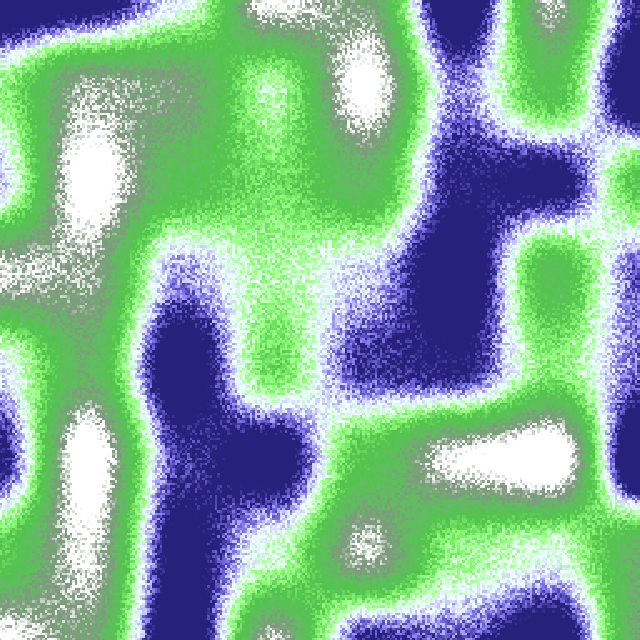
Give the GLSL for this pattern, as a WebGL 1 fragment shader.

```glsl
precision highp float;
// Soft islands of navy, green and white, like a grainy contour map.
// Smooth value noise on a coarse lattice is jittered per small square grain,
// then coloured by a ramp from navy through mint and green to grey and white.

uniform vec2 u_resolution;

// Uniform random value per grain.
float grainHash(vec2 cell) {
  vec3 q = fract(cell.xyx * 0.1031);
  q += dot(q, q.yzx + 33.33);
  return fract((q.x + q.y) * q.z);
}

// Cubing modulo 71 permutes the residues, so lattice heights spread evenly.
float latticeHeight(vec2 node) {
  float index = floor(mod(node.x + 30.0 * node.y + 4.5, 71.0));
  return floor(mod(index * index * index + 0.5, 71.0)) / 70.0;
}

float valueNoise(vec2 p) {
  vec2 node = floor(p);
  vec2 t = smoothstep(0.0, 1.0, p - node);
  float bottom = mix(latticeHeight(node), latticeHeight(node + vec2(1.0, 0.0)), t.x);
  float top = mix(latticeHeight(node + vec2(0.0, 1.0)), latticeHeight(node + 1.0), t.x);
  return mix(bottom, top, t.y);
}

// Linear step from one colour to the next between two heights.
vec3 blend(vec3 from, vec3 to, float low, float high, float h) {
  return mix(from, to, clamp((h - low) / (high - low), 0.0, 1.0));
}

vec3 heightColour(float h) {
  vec3 navy = vec3(0.15, 0.13, 0.48);
  vec3 violet = vec3(0.47, 0.43, 0.90);
  vec3 lavender = vec3(0.78, 0.78, 1.0);
  vec3 mint = vec3(0.94, 1.0, 1.0);
  vec3 lime = vec3(0.58, 1.0, 0.49);
  vec3 green = vec3(0.32, 0.77, 0.30);
  vec3 moss = vec3(0.38, 0.74, 0.38);
  vec3 grey = vec3(0.50, 0.60, 0.50);

  vec3 c = blend(navy, violet, 0.22, 0.29, h);
  c = blend(c, lavender, 0.29, 0.34, h);
  c = blend(c, mint, 0.34, 0.39, h);
  c = blend(c, lime, 0.41, 0.49, h);
  c = blend(c, green, 0.49, 0.60, h);
  c = blend(c, moss, 0.62, 0.70, h);
  c = blend(c, grey, 0.70, 0.79, h);
  return blend(c, vec3(1.0), 0.81, 0.87, h);
}

void main() {
  vec2 uv = gl_FragCoord.xy / min(u_resolution.x, u_resolution.y);

  // Both height and jitter are constant over each grain.
  vec2 grain = floor(uv * 256.0);
  float height = valueNoise((grain + 0.5) / 256.0 * 6.9 + 0.05);
  height += 0.11 * (grainHash(grain) - 0.5);

  gl_FragColor = vec4(heightColour(height), 1.0);
}
```
